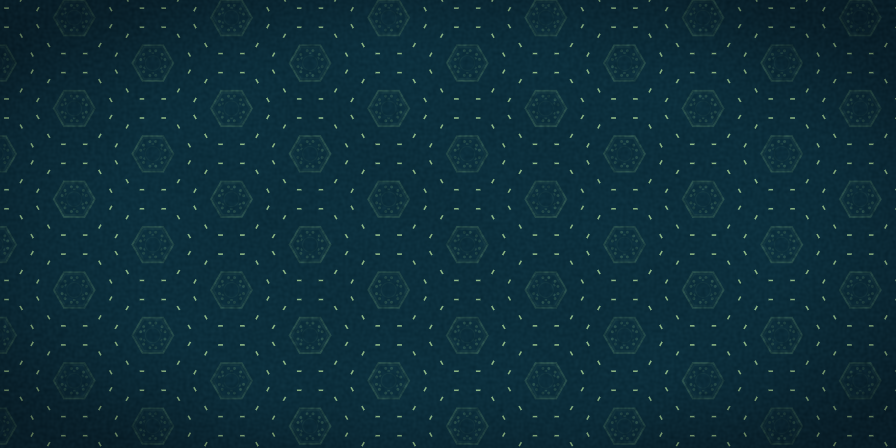
A Shadertoy shader for this pattern:

```glsl
const float PITCH = 0.2026;          // vertical distance between motifs
const float SECTOR = 1.0471976;      // sixth of a turn

vec2 hashGradient(vec2 cell) {
    vec3 h = fract(vec3(cell.xyx) * vec3(0.1031, 0.1030, 0.0973));
    h += dot(h, h.yzx + 33.33);
    float angle = 6.2831853 * fract((h.x + h.y) * h.z);
    return vec2(cos(angle), sin(angle));
}

float gradientNoise(vec2 p) {
    vec2 i = floor(p), f = fract(p);
    vec2 u = f * f * f * (f * (f * 6.0 - 15.0) + 10.0);
    vec2 e = vec2(1.0, 0.0);
    float low = mix(dot(hashGradient(i), f),
                    dot(hashGradient(i + e.xy), f - e.xy), u.x);
    float high = mix(dot(hashGradient(i + e.yx), f - e.yx),
                     dot(hashGradient(i + 1.0), f - 1.0), u.x);
    return mix(low, high, u.y);
}

float cover(float distance, float pixel) {
    return 1.0 - smoothstep(-0.6 * pixel, 0.6 * pixel, distance);
}

// Offset from the nearest point of a triangular lattice
vec2 latticeOffset(vec2 p, float pitch) {
    vec2 cell = vec2(sqrt(3.0), 1.0) * pitch;
    vec2 a = p - cell * floor(p / cell + 0.5);
    vec2 b = p - cell * (floor(p / cell) + 0.5);
    return dot(a, a) < dot(b, b) ? a : b;
}

// Folds six sectors, and both halves of each, onto the +y axis
vec2 foldSixfold(vec2 p) {
    float angle = atan(p.x, p.y);
    angle -= SECTOR * floor(angle / SECTOR + 0.5);
    return length(p) * vec2(abs(sin(angle)), cos(angle));
}

float boxDistance(vec2 p, vec2 halfSize) {
    vec2 d = abs(p) - halfSize;
    return length(max(d, 0.0)) + min(max(d.x, d.y), 0.0);
}

// Hexagon outline with a ring of small marks inside
float medallion(vec2 q, float pixel) {
    float outline = cover(abs(q.y - 0.0395) - 0.0021, pixel);
    float halo = cover(abs(q.y - 0.0370) - 0.0040, pixel);
    float petals = cover(length(q - vec2(0.0065, 0.0275)) - 0.0032, pixel);
    float bud = cover(boxDistance(q - vec2(0.0, 0.0220), vec2(0.0026, 0.0018)), pixel);
    float ring = cover(abs(length(q) - 0.0165) - 0.0012, pixel);
    float marks = max(0.85 * petals, 0.65 * bud);
    return max(max(0.85 * outline, 0.25 * halo), max(marks, 0.22 * ring));
}

float dashes(vec2 q, float pixel) {
    return cover(boxDistance(q - vec2(0.0243, 0.0800), vec2(0.0050, 0.0017)), pixel);
}

// Fine cloth grain: round specks mixed with short threads
float clothGrain(vec2 p) {
    float specks = gradientNoise(p * 113.0);
    float weft = gradientNoise(p * vec2(47.0, 121.0) + 19.0);
    float warp = gradientNoise(p * vec2(127.0, 53.0) + 41.0);
    return specks + 0.5 * (weft + warp);
}

void mainImage(out vec4 fragColor, in vec2 fragCoord) {
    float pixel = 1.0 / iResolution.y;
    vec2 p = fragCoord * pixel;
    vec2 uv = fragCoord / iResolution.xy;

    vec3 edgeTeal = vec3(0.032, 0.115, 0.155);
    vec3 midTeal = vec3(0.047, 0.183, 0.237);
    vec3 sage = vec3(0.190, 0.345, 0.315);
    vec3 paleGreen = vec3(0.600, 0.760, 0.540);

    // Ground, darker toward the borders
    vec2 fromCenter = (uv - 0.5) * 2.0;
    float vignette = smoothstep(0.45, 1.75, dot(fromCenter, fromCenter));
    vec3 color = mix(midTeal, edgeTeal, vignette);
    color *= 1.0 + 0.05 * gradientNoise(p * 5.0);

    // Repeated motif, worn by the grain
    vec2 q = foldSixfold(latticeOffset(p - vec2(1.0430, 0.4540), PITCH));
    float grain = clothGrain(p);
    float wear = clamp(0.72 + 0.45 * grain + 0.20 * gradientNoise(p * 23.0), 0.0, 1.0);
    float shade = 1.0 - 0.35 * vignette;
    color = mix(color, sage * shade, medallion(q, pixel) * wear);
    color = mix(color, paleGreen * shade, 0.9 * dashes(q, pixel));

    color += grain * vec3(0.014, 0.022, 0.024);
    fragColor = vec4(clamp(color, 0.0, 1.0), 1.0);
}
```
